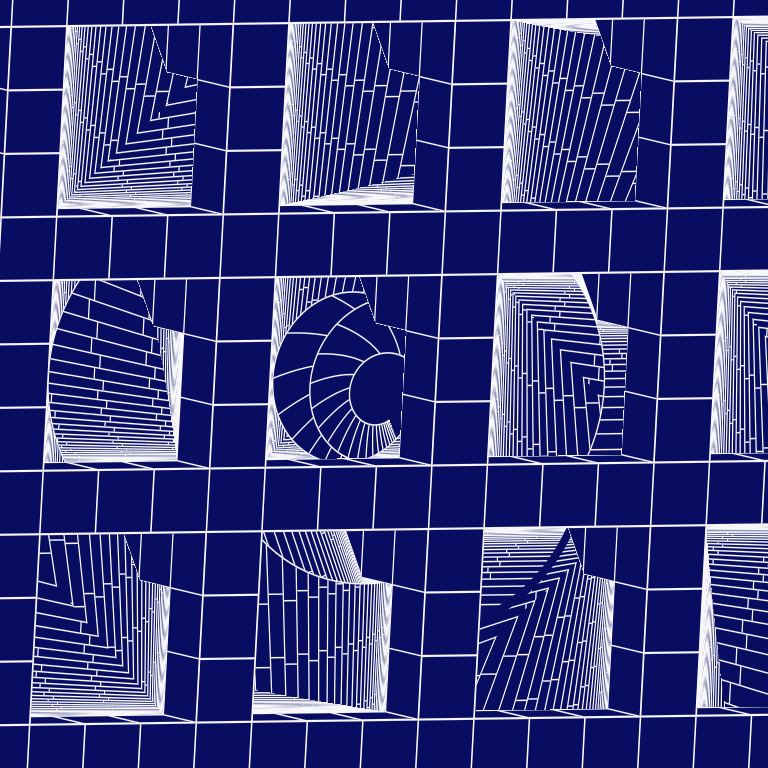
Write a three.js fragment shader that draws this pattern.

```glsl
varying vec2 vUv;

float stroke(float dist, float width, float pixel) {
  return clamp((0.5 * width - dist) / pixel + 0.5, 0.0, 1.0);
}

float nearest(float v) {
  return abs(fract(v + 0.5) - 0.5);
}

// Brick courses that crowd together as depth approaches zero
float courses(float depth, float slope, float along, float skew, float pixel) {
  float d = max(depth, 0.0) + 0.08;
  float t = 8.0 * log(d);
  float row = floor(t);
  float bed = stroke(nearest(t) * d / (8.0 * slope), 0.023, pixel);
  float joint = stroke(nearest(along + 0.13 * mod(row, 2.0) + skew * row), 0.023, pixel);
  return max(bed, joint);
}

// Widening rings crossed by spokes that crowd at the lower right
float spiral(vec2 v, float pixel) {
  float r = max(length(v), 0.001);
  float a = fract((atan(v.y, v.x) - 1.1) / 6.2832);
  float turn = log(r / 0.42) / 0.83 - a;
  float ring = stroke(nearest(turn) * r * 0.83, 0.025, pixel);
  float t = 7.0 * log(a + 0.05) + 1.5 * log(r) + 0.4 * floor(turn);
  float density = length(vec2(7.0 / (6.2832 * (a + 0.05)), 1.5)) / r;
  float spoke = stroke(nearest(t) / density, 0.023, pixel);
  return turn < -0.5 ? 0.0 : max(turn < 0.0 ? 0.0 : spoke, ring);
}

// Weights of the vertical and horizontal edges, then lean; negative means right or bottom
vec3 edgeLayout(float id) {
  if (id < 0.5) return vec3(1.0, -1.2, 0.12);
  if (id < 1.5) return vec3(1.0, -6.0, 0.09);
  if (id < 2.5) return vec3(1.0, 5.0, -0.12);
  if (id < 3.5) return vec3(1.0, 1.6, 0.05);
  if (id < 4.5) return vec3(-5.0, -1.0, 0.15);
  if (id < 5.5) return vec3(1.0, -1.0, 0.2);
  if (id < 6.5) return vec3(1.0, 1.0, 0.12);
  if (id < 7.5) return vec3(1.2, 1.0, 0.15);
  if (id < 8.5) return vec3(-1.0, -1.0, 0.15);
  if (id < 9.5) return vec3(-1.0, -7.0, 0.05);
  if (id < 10.5) return vec3(-1.0, 1.3, 0.3);
  return vec3(7.0, 1.0, 0.12);
}

float windowCourses(float id, vec2 p, float pixel) {
  vec3 layout_ = edgeLayout(id);
  vec2 inset = vec2(layout_.x > 0.0 ? p.x : 2.4 - p.x, layout_.y > 0.0 ? p.y : 2.87 - p.y);
  vec2 slope = abs(layout_.xy) / (1.0 + layout_.z * inset.yx);
  vec2 depth = slope * inset;
  float ink = depth.x < depth.y
    ? courses(depth.x, slope.x, p.y, -0.5 * abs(layout_.z), pixel)
    : courses(depth.y, slope.y, p.x, 0.04, pixel);

  // Arc center and radius, and the edge line of the courses beyond it
  vec3 arc = vec3(0.0, 0.0, 99.0);
  vec3 edge = vec3(0.0, 1.0, 0.0);
  if (id == 4.0) { arc = vec3(2.6, 1.5, 2.6); edge = vec3(1.0, 0.0, 0.0); }
  if (id == 5.0) arc = vec3(1.4, 1.6, -1.35);
  if (id == 6.0) { arc = vec3(-0.6, 1.8, 2.63); edge = vec3(0.0, 1.0, -0.75); }
  if (id == 9.0) { arc = vec3(1.9, -2.0, -2.85); edge = vec3(-0.9, 0.4, 1.4); }
  if (id == 10.0) arc = vec3(-0.9, -1.1, -2.7);
  float beyond = sign(arc.z) * (length(p - arc.xy) - abs(arc.z));
  if (beyond > 0.0) {
    float along = dot(p, vec2(edge.y, -edge.x));
    ink = id == 5.0 ? spiral(p - vec2(2.0, 1.9), pixel)
                    : courses(dot(vec3(p, 1.0), edge), 1.0, along, 0.08, pixel);
  }
  if (id == 10.0) return ink * smoothstep(0.06, 0.06 + pixel, abs(beyond));
  return max(ink, stroke(abs(beyond), 0.025, pixel));
}

// Window opening: three bricks square, with a receding right wall and sill
float opening(float id, vec2 p, float pixel) {
  float wallY = p.y + 0.217 * (3.0 - p.x);
  float sillX = p.x + 4.6 * (3.0 - p.y);
  float frame = min(min(p.x, 3.0 - p.x), min(p.y, 3.0 - p.y));
  float ink = stroke(frame, 0.034, pixel);
  float notch = p.x - 1.5 - 0.46 * p.y;
  bool recess = wallY < 1.0 && notch > 0.0;
  bool wall = p.x > 2.4 && wallY < 3.0;

  if (wall || recess) {
    float ledge = wallY > 0.5 ? nearest(wallY) : 1.0;
    float upright = min(abs(p.x - 2.4), abs(p.x - 1.83));
    float rim = p.x < 1.83 ? notch * 0.9 : 1.0;
    ink = max(ink, stroke(min(min(ledge, upright), rim), 0.023, pixel));
  } else if (p.y > 2.87) {
    float sill = min(nearest(sillX) * 0.21, p.y - 2.87);
    ink = max(ink, stroke(sill, 0.023, pixel));
  } else {
    ink = max(ink, windowCourses(id, p, pixel));
  }
  return ink;
}

void main() {
  // Slanted brick grid, counted rightward and downward
  vec2 c = vec2(vUv.x - 0.087, 0.966 - vUv.y);
  vec2 brick = vec2(13.84 * c.x + 0.736 * c.y, 0.164 * c.x + 12.1 * c.y);
  float pixel = 13.0 * fwidth(vUv.x);
  vec2 cell = floor(brick / 4.0);
  vec2 p = brick - 4.0 * cell;
  float id = mod(cell.x, 4.0) + 4.0 * mod(cell.y, 3.0);

  float ink = max(p.x, p.y) < 3.0
    ? opening(id, p, pixel)
    : max(stroke(nearest(p.x), 0.028, pixel), stroke(nearest(p.y), 0.034, pixel));
  gl_FragColor = vec4(mix(vec3(0.03, 0.05, 0.38), vec3(0.97, 0.97, 0.98), ink), 1.0);
}
```
